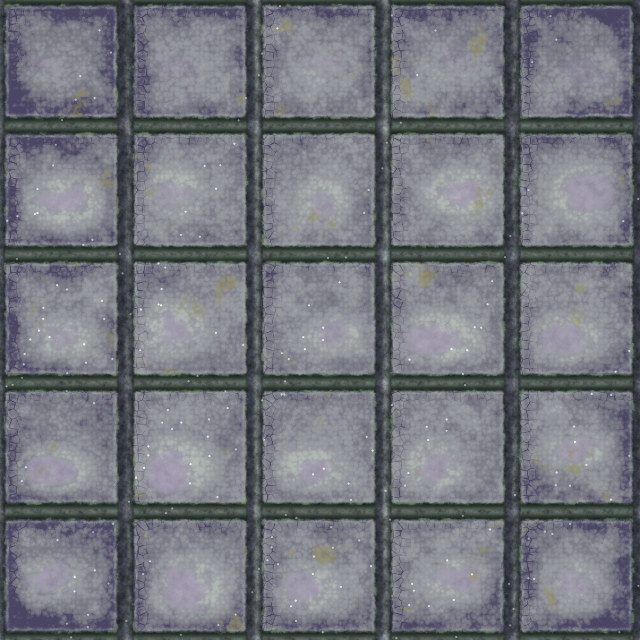
A Shadertoy shader for this texture:

```glsl
// Five by five weathered lilac glass tiles set in dark mossy grooves.

const vec2 PITCH = vec2(0.2013, 0.2009);   // tile spacing in canvas units
const vec2 ORIGIN = vec2(-0.005, 0.0);     // first groove crossing
const float GROOVE = 0.064;                // half groove width, in tiles

const vec3 VIOLET = vec3(0.29, 0.27, 0.39);
const vec3 SLATE = vec3(0.48, 0.48, 0.525);
const vec3 SILVER = vec3(0.58, 0.59, 0.615);
const vec3 FROST = vec3(0.69, 0.72, 0.70);
const vec3 LILAC = vec3(0.645, 0.61, 0.70);
const vec3 MOSS = vec3(0.13, 0.18, 0.14);
const vec3 SHADOW = vec3(0.20, 0.21, 0.25);
const vec3 RIDGE = vec3(0.39, 0.43, 0.41);
const vec3 RUST = vec3(0.57, 0.54, 0.33);

vec2 hash2(vec2 p) {
    vec2 q = vec2(dot(p, vec2(127.1, 311.7)), dot(p, vec2(269.5, 183.3)));
    return fract(sin(q) * 43758.55);
}

// Layered, rotated sines; roughly -1 to 1
float clouds(vec2 p) {
    float sum = 0.0, amp = 0.6;
    for (int i = 0; i < 6; i++) {
        vec2 q = p + 0.8 * sin(1.3 * p.yx + float(i) * 1.7);
        sum += amp * sin(q.x) * cos(q.y);
        p = mat2(0.8, 0.6, -0.6, 0.8) * p * 1.85 + 2.3;
        amp *= 0.66;
    }
    return sum;
}

// Cellular noise: nearest distance, second distance, random value of the cell
vec3 cells(vec2 p) {
    vec2 base = floor(p);
    vec3 best = vec3(8.0, 8.0, 0.0);
    for (int y = -1; y <= 1; y++)
    for (int x = -1; x <= 1; x++) {
        vec2 id = base + vec2(x, y);
        float d = length(id + 0.15 + 0.7 * hash2(id) - p);
        if (d < best.x) best = vec3(d, best.x, hash2(id + 41.0).x);
        else best.y = min(best.y, d);
    }
    return best;
}

// Four stop ramp from deep violet to frosted glass
vec3 glassRamp(float v) {
    vec3 c = mix(VIOLET, SLATE, smoothstep(0.05, 0.42, v));
    c = mix(c, SILVER, smoothstep(0.38, 0.68, v));
    return mix(c, FROST, smoothstep(0.65, 1.0, v));
}

vec3 glassTile(vec2 uv, vec2 f, vec2 id, float inset) {
    vec2 r = hash2(id + 3.0), s = hash2(id + 17.0);
    float mist = clouds(uv * 30.0 + r * 20.0);
    float fine = clouds(uv * 130.0);

    // Worn pool below the centre, ringed by a frosted halo; faint in the top row
    vec2 centre = vec2(0.0, -0.1) + (r - 0.5) * vec2(0.3, 0.2);
    vec2 radii = vec2(0.15, 0.11) + s * vec2(0.08, 0.07);
    float d = length((f - centre) / radii) + 0.40 * mist + 0.12 * fine;
    float strength = mix(0.5, 1.0, s.x) * (id.y > 3.5 ? 0.35 : 1.0);
    float halo = exp(-pow((d - 1.1) / 0.45, 2.0)) * strength;
    float pool = (1.0 - smoothstep(0.55, 0.95, d)) * strength;

    // Violet gathers near tile borders and towards the canvas border
    float border = 1.0 - smoothstep(0.0, 0.20, inset + 0.05 * mist);
    float outer = smoothstep(0.30, 0.68, length(uv - vec2(0.53, 0.5)));
    float v = 0.57 + 0.14 * mist + 0.10 * fine + 0.30 * halo + 0.12 * pool;
    v -= border * (0.15 + 0.20 * outer) + 0.17 * outer;

    // Small bubbles, and bigger dark outlined ones on the left and top
    vec3 small = cells(uv * 125.0);
    vec3 large = cells(uv * 75.0);
    float blister = smoothstep(-0.25, -0.43, f.x) + 0.5 * smoothstep(0.28, 0.43, f.y);
    v += 0.22 * (0.42 - small.x) * (1.0 - 0.6 * pool) + 0.10 * (small.z - 0.5);
    v -= 0.28 * blister * (1.0 - smoothstep(0.03, 0.18, large.y - large.x));

    vec3 col = mix(glassRamp(v), LILAC + 0.03 * fine, 0.8 * pool);
    float stain = smoothstep(0.72, 1.1, clouds(uv * 23.0 + 9.0) + 0.3 * fine);
    col = mix(col, RUST, 0.5 * stain);

    // Pale bevel along the edge
    float bevel = exp(-pow((inset - 0.018) / 0.012, 2.0));
    return mix(col, vec3(0.60, 0.64, 0.63), bevel * clamp(0.45 + 0.3 * fine, 0.0, 0.8));
}

vec3 grooveColour(vec2 uv, vec2 g, vec2 line) {
    float grit = clouds(uv * 190.0);
    float streak = clouds(uv * vec2(170.0, 30.0));
    vec2 a = abs(g) / GROOVE;
    // Horizontal: mossy lips around a pale middle
    vec3 across = mix(RIDGE * 0.86, MOSS, smoothstep(0.1, 0.85, a.y + 0.15 * grit));
    // Vertical: blue shadow with an off centre ridge, stronger in the middle
    float ridge = exp(-pow((g.x - 0.018) / 0.026, 2.0));
    float shine = 0.40 + 0.45 * exp(-pow((line.x - 2.5) / 0.9, 2.0));
    vec3 down = mix(SHADOW, RIDGE * 1.12, ridge * clamp(shine + 0.3 * streak, 0.0, 1.0));
    down = mix(down, MOSS, 0.7 * smoothstep(0.65, 1.0, a.x));
    vec3 col = mix(down, across, smoothstep(0.8, 1.2, a.x));
    col += 0.12 * exp(-dot(a, a) * 1.5);
    return col * (1.0 + 0.28 * grit);
}

void mainImage(out vec4 fragColor, in vec2 fragCoord) {
    vec2 uv = fragCoord / iResolution.xy;
    vec2 p = (uv - ORIGIN) / PITCH;
    vec2 id = floor(p), f = fract(p) - 0.5, line = floor(p + 0.5);

    // Rounded tile outline with a slightly chipped edge
    vec2 q = abs(f) - (0.5 - GROOVE - 0.025);
    float box = length(max(q, 0.0)) + min(max(q.x, q.y), 0.0) - 0.025;
    float inset = -box + 0.007 * clouds(uv * 150.0);
    float soft = 0.007 + 0.7 / (iResolution.y * PITCH.y);
    float tile = smoothstep(-soft, soft, inset);

    vec3 col = mix(grooveColour(uv, p - line, line), glassTile(uv, f, id, inset), tile);

    // Green fringe on the lips, then sparse bright grit
    float fringe = exp(-pow(inset / 0.012, 2.0)) * smoothstep(0.1, 0.7, clouds(uv * 75.0));
    col = mix(col, vec3(0.46, 0.56, 0.42), 0.6 * fringe);
    vec3 grit = cells(uv * 140.0 + 7.0);
    col += 0.3 * step(0.988, grit.z) * (1.0 - smoothstep(0.12, 0.35, grit.x));
    fragColor = vec4(clamp(col, 0.0, 1.0), 1.0);
}
```
